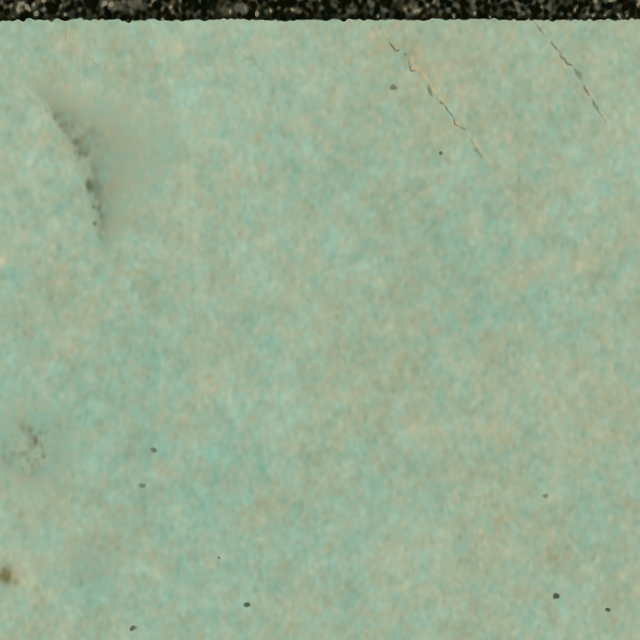
This texture is drawn by a WebGL 1 fragment shader. Its source:

```glsl
precision highp float;
// Weathered pale green paper under a dark woven edge, with cracks, smudges and specks.
// Layers of cellular noise (random bumps at jittered points) tint the surface;
// the marks are distance masks roughened by the same noise.
uniform vec2 u_resolution;

#define PAPER vec3(0.620, 0.699, 0.596)
#define WARM_SHIFT vec3(0.036, -0.008, -0.020)
#define SOOT vec3(0.36, 0.37, 0.29)
#define OCHRE vec3(0.62, 0.58, 0.38)
#define CREAM vec3(0.80, 0.76, 0.62)
#define BAND_DARK vec3(0.045, 0.055, 0.015)
#define BAND_LIGHT vec3(0.30, 0.30, 0.24)
#define BAND_HEIGHT 0.031
#define GRAIN_CELLS 150.0
#define TONE_DEPTH 0.034
#define CRACK_DIR vec2(0.61, -0.79)

vec4 hash4(vec2 p) {
  vec4 q = fract(p.xyxy * vec4(0.1031, 0.1030, 0.0973, 0.1099));
  q += dot(q, q.wzxy + 33.33);
  return fract((q.xxyz + q.yzzw) * q.zywx);
}

// Two independent signed noises, x for tone and y for tint, roughly -1 to 1.
vec2 cellNoise(vec2 p) {
  vec2 cell = floor(p), sum = vec2(0.0);
  for (int j = -1; j <= 1; j++) {
    for (int i = -1; i <= 1; i++) {
      vec2 c = cell + vec2(float(i), float(j));
      vec4 h = hash4(c + 17.0);
      vec2 d = p - c - h.xy;
      float w = max(0.0, 1.0 - dot(d, d));
      sum += (h.zw - 0.5) * w * w;
    }
  }
  return sum * 2.0;
}

// Soft dots of varied size and strength in a share of the cells.
float scatter(vec2 p, float cells, float radius, float share, float seed) {
  vec2 q = p * cells, c = floor(q);
  vec4 h = hash4(c + seed);
  float size = radius * cells * mix(0.6, 1.2, h.w);
  float d = length((q - c - mix(vec2(0.2), vec2(0.8), h.xy)) * vec2(1.0, 1.2));
  float strength = step(h.z, share) * mix(0.4, 1.0, fract(h.z * 57.0));
  return strength * (1.0 - smoothstep(size * 0.3, size, d));
}

float blob(vec2 p, vec2 center, float radius) {
  vec2 d = (p - center) / radius;
  return exp(-dot(d, d));
}

// Curved smear: crisp on its left side, fading to the right, tapering downwards.
float smear(vec2 p, float rough) {
  float rise = p.y - 0.596;
  float d = p.x - 0.163 + 1.49 * rise * rise + 0.004 * rough;
  float width = mix(0.009, 0.075, smoothstep(0.0, 0.24, rise));
  float ends = smoothstep(-0.01, 0.06, rise) * (1.0 - smoothstep(0.17, 0.31, rise));
  float body = smoothstep(-0.016, 0.004, d) * exp(-max(d, 0.0) / width);
  return ends * body * (0.85 + 0.5 * rough);
}

// Diagonal cracks falling from the band: pale lip in x, dark lip in y.
vec2 cracks(vec2 p, vec2 mid, vec2 fine) {
  vec2 lips = vec2(0.0);
  for (int i = 0; i < 4; i++) {
    float k = float(i);
    vec2 rel = p - vec2(0.10 + 0.245 * k, 0.968);
    float reach = k < 1.5 ? 0.13 : 0.34 - 0.12 * (k - 2.0);
    float along = dot(rel, CRACK_DIR) / reach;
    float side = dot(rel, vec2(-CRACK_DIR.y, CRACK_DIR.x));
    side += 0.007 * mid.x + 0.002 * fine.y + 0.006 * sin(along * 5.0 + k);
    float span = smoothstep(-0.02, 0.08, along) * (1.0 - smoothstep(0.65, 1.0, along));
    float strength = span * (k < 1.5 ? 0.3 : 1.0);
    float pale = 1.0 - smoothstep(0.0006, 0.0035, abs(side));
    float dark = 1.0 - smoothstep(0.0005, 0.0035, abs(side + 0.003));
    lips += strength * vec2(pale * smoothstep(-0.35, 0.6, mid.y + fine.x),
                            dark * smoothstep(-0.5, 0.5, fine.y - mid.y));
  }
  return min(lips, 1.0);
}

void main() {
  vec2 uv = gl_FragCoord.xy / u_resolution;
  float pixel = 1.0 / u_resolution.y;

  // Surface noise, with grains drawn slightly upright.
  vec2 fine = cellNoise(uv * vec2(1.0, 0.75) * GRAIN_CELLS);
  vec2 mid = cellNoise(uv * vec2(60.0, 52.0) + 9.3);
  vec2 patchy = cellNoise(uv * 21.0 + 31.7);
  vec2 broad = cellNoise(uv * 6.0 + 53.1);
  vec2 mottle = fine * 0.75 + mid * 0.6 + patchy * 0.45 + broad * 0.4;
  float warmth = mottle.y + 0.5 * (uv.x - 0.5);
  vec3 color = PAPER + TONE_DEPTH * mottle.x + WARM_SHIFT * warmth;

  // Smudges and stains.
  float rough = mid.x + fine.x;
  float soot = 0.55 * smear(uv, rough);
  soot += 0.42 * blob(uv, vec2(0.045, 0.30), 0.045) * (0.7 + 0.9 * rough);
  soot += 0.12 * blob(uv, vec2(0.14, 0.13), 0.05);
  color = mix(color, SOOT, clamp(soot, 0.0, 0.8));
  color = mix(color, OCHRE, 0.35 * scatter(uv + 0.003 * mid, 8.0, 0.016, 0.14, 5.0));
  color = mix(color, OCHRE * 0.7, 0.9 * blob(uv + 0.003 * fine, vec2(0.009, 0.10), 0.014));
  color = mix(color, CREAM, blob(uv, vec2(0.003, 0.592), 0.007));

  // Cracks, pale flecks and dark specks.
  vec2 lips = cracks(uv, mid, fine);
  color = mix(color, SOOT, 0.55 * lips.y);
  color = mix(color, CREAM * vec3(1.0, 0.94, 0.85), 0.65 * lips.x);
  color = mix(color, CREAM, 0.4 * scatter(uv, 24.0, 0.005, 0.07, 71.0));
  color = mix(color, SOOT * 0.55, 0.85 * scatter(uv + 0.002 * fine, 11.0, 0.0065, 0.13, 23.0));

  // Dark woven band along the top, blackest at its lower rim.
  float depth = uv.y - (1.0 - BAND_HEIGHT) + 0.0022 * fine.x + 0.0015 * mid.y;
  vec2 weave = cellNoise(uv * vec2(165.0, 140.0) + 77.0);
  float thread = smoothstep(-0.55, 0.9, weave.x + 0.4 * mid.x);
  thread *= mix(0.45, 1.15, smoothstep(0.0, 0.016, depth));
  vec3 band = mix(BAND_DARK, BAND_LIGHT, thread) + 0.03 * weave.y * vec3(1.0, 0.2, -0.4);
  band = mix(band, CREAM * 0.8, 0.6 * smoothstep(0.75, 1.1, weave.x + 0.3 * weave.y));
  float edge = max(pixel, 0.0018);
  color = mix(color, band, smoothstep(-edge, edge, depth));

  gl_FragColor = vec4(clamp(color, 0.0, 1.0), 1.0);
}
```
